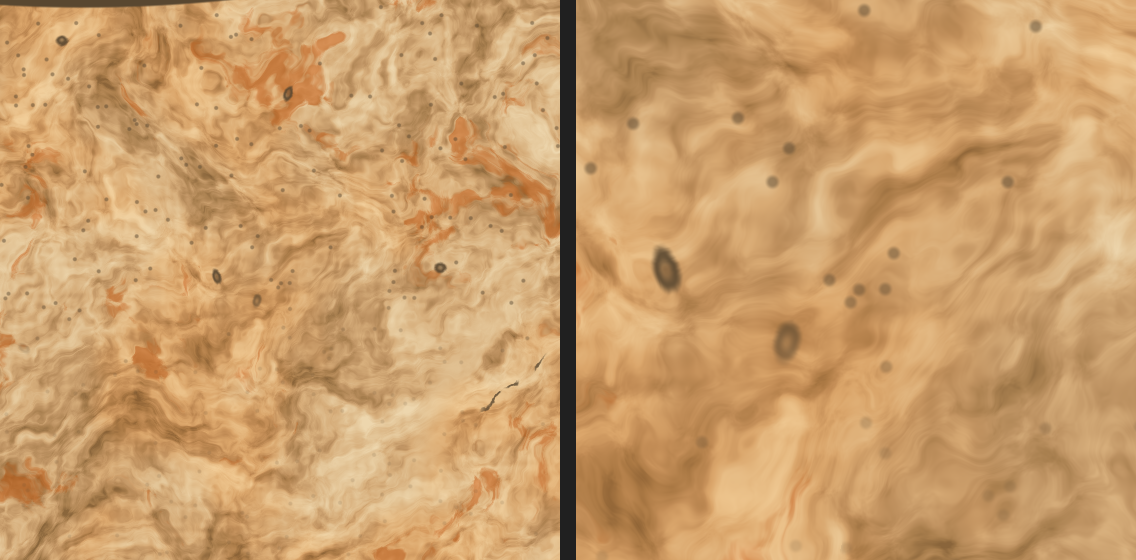
Left: the whole. Right: its middle third, enlarged.
Write a three.js fragment shader that draws this texture.

```glsl
varying vec2 vUv;

const vec3 UMBER = vec3(0.54, 0.40, 0.235);
const vec3 BROWN = vec3(0.66, 0.50, 0.31);
const vec3 TAN = vec3(0.75, 0.58, 0.39);
const vec3 SAND = vec3(0.84, 0.68, 0.48);
const vec3 CREAM = vec3(0.89, 0.77, 0.59);
const vec3 IVORY = vec3(0.93, 0.84, 0.68);
const vec3 RUST = vec3(0.76, 0.45, 0.21);
const vec3 BARK = vec3(0.35, 0.28, 0.19);

vec2 hash2(vec2 p) {
  vec3 a = fract(p.xyx * vec3(0.1031, 0.1030, 0.0973));
  a += dot(a, a.yzx + 33.33);
  return fract((a.xx + a.yz) * a.zy);
}

float noise(vec2 p) {
  vec2 i = floor(p), f = fract(p);
  f = f * f * (3.0 - 2.0 * f);
  float low = mix(hash2(i).x, hash2(i + vec2(1.0, 0.0)).x, f.x);
  float high = mix(hash2(i + vec2(0.0, 1.0)).x, hash2(i + 1.0).x, f.x);
  return mix(low, high, f.y);
}

mat2 turn(float angle) {
  float c = cos(angle), s = sin(angle);
  return mat2(c, -s, s, c);
}

// Layered noise, centred on zero with roughly unit spread
float fbm(vec2 p) {
  float sum = 0.0, amp = 0.5;
  for (int i = 0; i < 5; i++) {
    sum += amp * (noise(p) - 0.5);
    p = turn(0.6) * p * 2.03 + 19.7;
    amp *= 0.54;
  }
  return sum / 0.128;
}

// Nearest scattered point: offset in xy, random identity in zw
vec4 cells(vec2 p) {
  vec4 nearest = vec4(9.0);
  for (int y = -1; y <= 1; y++) {
    for (int x = -1; x <= 1; x++) {
      vec2 id = floor(p) + vec2(float(x), float(y));
      vec2 offset = p - id - 0.15 - 0.7 * hash2(id + 5.0);
      if (dot(offset, offset) < dot(nearest.xy, nearest.xy))
        nearest = vec4(offset, hash2(id + 71.0));
    }
  }
  return nearest;
}

vec2 sineWarp(vec2 p, float amount) {
  for (int i = 1; i < 4; i++) {
    float k = float(i);
    p += amount / k * sin(p.yx * 7.0 * k + vec2(1.3, 4.1) * k);
  }
  return p;
}

float glow(vec2 p, vec2 centre, float radius) {
  vec2 d = (p - centre) / radius;
  return exp(-dot(d, d));
}

vec3 blend(vec3 base, vec3 next, float tone, float start, float end) {
  return mix(base, next, clamp((tone - start) / (end - start), 0.0, 1.0));
}

vec3 woodRamp(float tone) {
  vec3 c = blend(UMBER, BROWN, tone, -2.2, -1.5);
  c = blend(c, TAN, tone, -1.5, -0.72);
  c = blend(c, SAND, tone, -0.72, 0.1);
  c = blend(c, CREAM, tone, 0.1, 1.15);
  return blend(c, IVORY, tone, 1.15, 2.3);
}

void main() {
  vec2 uv = vUv;
  vec2 q = sineWarp(uv, 0.025);
  vec2 w = q + 0.035 * vec2(fbm(q * 5.0), fbm(q * 5.0 + 17.0));
  float calm = 1.0 - smoothstep(0.33, 0.52, uv.y + 0.04 * sin(uv.x * 8.0));

  // Curled figure above, slanting streaks below
  vec4 knot = cells(q * 5.0 + 3.0);
  float knotDist = length(knot.xy) / 5.0;
  float curls = fbm(w * 8.0);
  float streaks = fbm(turn(0.5) * w * vec2(5.0, 6.0) * 1.1 * mat2(1.0, 0.0, 0.0, 2.3));
  float wrinkles = sin(5.0 * fbm(w * 6.0 + 40.0));
  float rings = sin(knotDist * 190.0 + 2.0 * curls) * exp(-knotDist * knotDist / 0.006);
  float fine = fbm(turn(0.4) * w * vec2(26.0, 40.0));
  float weave = noise(uv * vec2(110.0, 35.0)) + noise(uv * vec2(35.0, 110.0)) - 1.0;

  float tone = mix(0.5 * curls + 0.38 * wrinkles + 0.35 * rings,
                   0.62 * streaks + 0.12 * wrinkles, calm);
  tone += 0.48 * fine + 0.6 * weave + 0.1;

  // Broad light and shade
  tone -= 1.1 * glow(uv, vec2(0.08, 0.1), 0.24);
  tone -= 0.7 * glow(uv, vec2(0.62, 0.83), 0.2);
  tone += 0.6 * glow(uv, vec2(0.97, 0.78), 0.22);
  tone += 0.5 * glow(uv, vec2(0.68, 0.56), 0.14);
  float bandX = 0.76 + 1.6 * (uv.y - 0.15) * (uv.y - 0.15);
  float band = 1.0 - smoothstep(0.015, 0.045, abs(uv.x - bandX));
  band *= smoothstep(0.1, 0.22, uv.y) * (1.0 - smoothstep(0.43, 0.5, uv.y));
  tone = mix(tone, 0.75 + 0.3 * tone, 0.85 * band);
  vec3 color = woodRamp(tone);

  // Warm tint and rust patches
  float warmth = smoothstep(-0.3, 1.8, fbm(q * 3.0 + 60.0));
  color *= mix(vec3(1.0), vec3(1.02, 0.95, 0.86), warmth);
  float stain = 0.8 * fbm(w * 7.0 + 31.0) + 0.4 * fbm(w * 28.0 + 9.0);
  float rust = smoothstep(1.05, 1.95, stain) * (1.0 - 0.7 * band);
  color = mix(color, RUST + 0.04 * tone, 0.85 * rust);

  // Sparse knots with a paler heart, and dark specks
  vec2 oval = turn(knot.w * 1.6 - 0.4) * knot.xy / 5.0 * vec2(1.7, 1.0);
  float size = length(oval) + 0.0015 * fine;
  float isKnot = step(0.55, knot.z) * (1.0 - calm);
  float knotMask = (1.0 - smoothstep(0.009, 0.017, size)) * isKnot;
  knotMask *= 0.55 + 0.45 * smoothstep(0.002, 0.009, size);
  color = mix(color, BARK, 0.9 * knotMask);
  vec4 speck = cells(uv * 55.0);
  float speckMask = 1.0 - smoothstep(0.1, 0.28, length(speck.xy));
  speckMask *= step(0.93, speck.z) * (1.0 - 0.7 * calm);
  color = mix(color, BARK, 0.5 * speckMask);

  // Broken crack at the lower right
  float crackY = 0.27 + 0.9 * (uv.x - 0.86) + 0.007 * fbm(uv * 22.0);
  float crack = 1.0 - smoothstep(0.001, 0.005, abs(uv.y - crackY));
  crack *= smoothstep(0.85, 0.87, uv.x) * (1.0 - smoothstep(0.96, 0.98, uv.x));
  color = mix(color, BARK, 0.8 * crack * smoothstep(0.2, 0.5, noise(uv * 60.0)));

  // Dark curved rim along the top
  float rimY = 0.986 + 0.2 * (uv.x - 0.15) * (uv.x - 0.15);
  color = mix(color, BARK, smoothstep(-0.002, 0.003, uv.y - rimY));

  gl_FragColor = vec4(color, 1.0);
}
```
